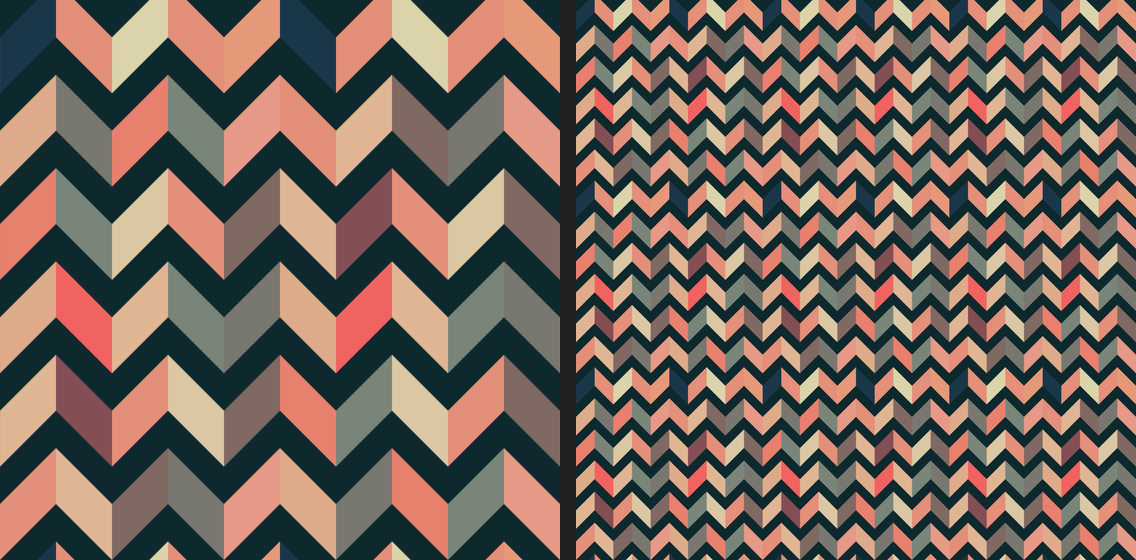
Left, the tile; right, the same tile 3 across and 3 down.
A Shadertoy shader for this pattern:

```glsl
#define COLUMNS 10.0      // slanted tiles across
#define ROWS 6.0          // zigzag bands down
#define RISE 0.6          // zigzag height, in row heights
#define THICKNESS 0.6     // band height, in row heights
#define EDGE_PIXELS 0.7   // half width of the edge smoothing

const vec3 GROUND = vec3(0.05, 0.16, 0.175);
const vec3 NAVY   = vec3(0.10, 0.21, 0.285);
const vec3 SALMON = vec3(0.89, 0.56, 0.48);
const vec3 CREAM  = vec3(0.86, 0.83, 0.67);
const vec3 SAND   = vec3(0.86, 0.78, 0.64);
const vec3 ORANGE = vec3(0.90, 0.60, 0.475);
const vec3 TAN    = vec3(0.87, 0.67, 0.54);
const vec3 PEACH  = vec3(0.88, 0.71, 0.58);
const vec3 STONE  = vec3(0.475, 0.47, 0.44);
const vec3 SAGE   = vec3(0.48, 0.52, 0.48);
const vec3 CORAL  = vec3(0.91, 0.50, 0.43);
const vec3 PINK   = vec3(0.90, 0.60, 0.53);
const vec3 BROWN  = vec3(0.50, 0.41, 0.385);
const vec3 RED    = vec3(0.94, 0.39, 0.38);
const vec3 PLUM   = vec3(0.515, 0.305, 0.33);

// Six colour runs of five tiles, each spanning half the width
const int RUN = 5;
const int RUNS = 6;
const vec3 RUN_COLORS[30] = vec3[30](
    NAVY,   SALMON, CREAM,  SALMON, ORANGE,
    TAN,    STONE,  CORAL,  SAGE,   PINK,
    CORAL,  SAGE,   SAND,   SALMON, BROWN,
    TAN,    RED,    PEACH,  SAGE,   STONE,
    PEACH,  PLUM,   SALMON, SAND,   BROWN,
    SALMON, PEACH,  BROWN,  STONE,  PINK);

// Runs descend in the left half and climb in the right half
vec3 tileColor(int column, int row) {
    int c = (column + 2 * RUN) % (2 * RUN);
    int climb = (row + 1 + RUNS) % RUNS;
    int run = c < RUN ? (RUNS - climb) % RUNS : climb;
    return RUN_COLORS[run * RUN + c % RUN];
}

void mainImage(out vec4 fragColor, in vec2 fragCoord) {
    vec2 grid = vec2(COLUMNS, ROWS);
    vec2 p = fragCoord / iResolution.xy * grid;
    vec2 soft = EDGE_PIXELS * grid / iResolution.xy;

    // Signed depth inside the nearest zigzag band
    float zigzag = RISE * (1.0 - abs(mod(p.x, 2.0) - 1.0));
    float level = p.y - zigzag - 0.5 * THICKNESS;
    float row = floor(level + 0.5);
    float depth = 0.5 * THICKNESS - abs(level - row);
    float slantSoft = length(vec2(soft.y, RISE * soft.x));
    float band = smoothstep(-slantSoft, slantSoft, depth);

    // Blend the two tiles that meet at the nearest column edge
    float edge = floor(p.x + 0.5);
    float side = smoothstep(-soft.x, soft.x, p.x - edge);
    vec3 tile = mix(tileColor(int(edge) - 1, int(row)),
                    tileColor(int(edge), int(row)), side);

    fragColor = vec4(mix(GROUND, tile, band), 1.0);
}
```
